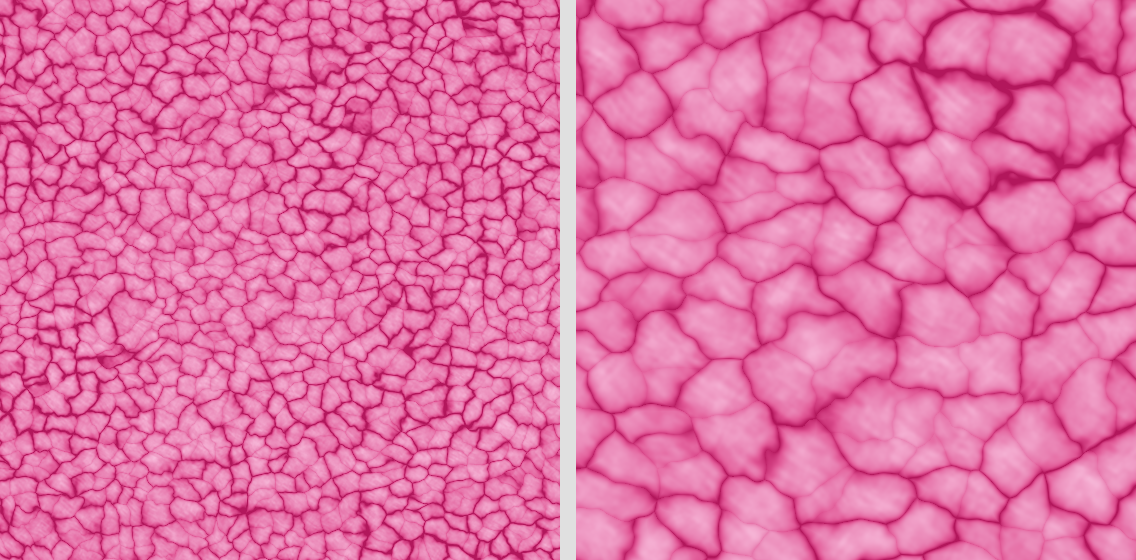
Left, the full canvas; right, a detail of the centre.
Give the GLSL for this texture, as a Shadertoy shader.

```glsl
// Pink sherpa fleece: small soft lobes gathered into irregular clumps.
// Jittered cells are grouped under coarser cells; creases between clumps are
// deep, those inside a clump are shallow, and fibre noise covers the pile.

const vec2  LOBE_DENSITY  = vec2(29.0, 34.0); // lobes across the canvas
const float CLUMP_RATIO   = 0.56;             // clump cells per lobe cell
const float JITTER        = 0.92;
const float BASE_TONE     = 0.578;
const float DEEP_CREASE   = 0.42;
const float DEEP_WIDTH    = 0.11;
const float SHALLOW_CREASE = 0.14;
const float SHALLOW_WIDTH = 0.06;
const float DOME_SHADE    = 0.12;
const float FLUFF         = 0.20;
const float FIBRE         = 0.09;

// Ordered by green, which serves as the tone scale.
const vec3 PINKS[8] = vec3[8](
    vec3(0.70, 0.09, 0.36), vec3(0.78, 0.18, 0.45),
    vec3(0.87, 0.32, 0.57), vec3(0.90, 0.42, 0.64),
    vec3(0.91, 0.49, 0.69), vec3(0.93, 0.58, 0.75),
    vec3(0.95, 0.65, 0.80), vec3(0.97, 0.74, 0.86));

vec2 hash2(vec2 p) {
    vec3 q = fract(vec3(p.xyx) * vec3(0.1031, 0.1030, 0.0973));
    q += dot(q, q.yzx + 33.33);
    return fract((q.xx + q.yz) * q.zy);
}

float noise(vec2 p) {
    vec2 i = floor(p), f = fract(p);
    f = f * f * (3.0 - 2.0 * f);
    return mix(mix(hash2(i).x, hash2(i + vec2(1, 0)).x, f.x),
               mix(hash2(i + vec2(0, 1)).x, hash2(i + vec2(1, 1)).x, f.x), f.y);
}

float fbm(vec2 p) {
    float sum = 0.0, amp = 0.5;
    for (int i = 0; i < 4; i++) {
        sum += amp * noise(p);
        p = mat2(1.6, 1.2, -1.2, 1.6) * p + 7.3;
        amp *= 0.55;
    }
    return sum;
}

vec2 warp(vec2 p) {
    return vec2(noise(p), noise(p + 41.7)) - 0.5;
}

// Coarse cell that owns a lobe seed.
vec2 clumpOf(vec2 seed) {
    vec2 p = seed * CLUMP_RATIO, home = floor(p), owner = home;
    float best = 1e3;
    for (int y = -1; y <= 1; y++)
    for (int x = -1; x <= 1; x++) {
        vec2 cell = home + vec2(x, y);
        vec2 d = cell + hash2(cell + 91.0) - p;
        if (dot(d, d) < best) { best = dot(d, d); owner = cell; }
    }
    return owner;
}

// Returns distance to seed, shallow gap, deep gap, and height above the seed.
vec4 lobes(vec2 p, out vec2 clump) {
    vec2 home = floor(p);
    float nearest = 8.0, second = 8.0, foreign = 8.0, above = 0.0;
    clump = vec2(-99.0);
    for (int y = -2; y <= 2; y++)
    for (int x = -2; x <= 2; x++) {
        vec2 cell = home + vec2(x, y);
        vec2 seed = cell + 0.5 + JITTER * (hash2(cell + 17.0) - 0.5);
        vec2 owner = clumpOf(seed);
        float d = length(p - seed);
        bool differs = any(notEqual(owner, clump));
        if (d < nearest) {
            if (differs) foreign = nearest;
            second = nearest;
            nearest = d;
            clump = owner;
            above = p.y - seed.y;
        } else {
            second = min(second, d);
            if (differs) foreign = min(foreign, d);
        }
    }
    return vec4(nearest, 0.5 * (second - nearest), 0.5 * (foreign - nearest), above);
}

vec3 pinkRamp(float tone) {
    vec3 col = PINKS[0];
    for (int i = 1; i < 8; i++) {
        float lo = PINKS[i - 1].g, hi = PINKS[i].g;
        col = mix(col, PINKS[i], clamp((tone - lo) / (hi - lo), 0.0, 1.0));
    }
    return col;
}

void mainImage(out vec4 fragColor, in vec2 fragCoord) {
    vec2 uv = fragCoord / iResolution.y;

    // Uneven, slightly ragged lobe outlines
    vec2 bent = uv + 0.030 * warp(uv * 11.0) + 0.012 * warp(uv * 48.0)
                   + 0.004 * warp(uv * 130.0);
    vec2 clump;
    vec4 lobe = lobes(bent * LOBE_DENSITY + 60.0, clump);

    // Creases and rounded tops
    float depth = mix(0.55, 1.3, noise(uv * 7.0 + 5.0));
    float tone = BASE_TONE;
    tone -= DEEP_CREASE * depth * exp(-lobe.z / DEEP_WIDTH);
    tone -= SHALLOW_CREASE * exp(-lobe.y / SHALLOW_WIDTH);
    tone += 0.05 * lobe.w - DOME_SHADE * lobe.x * lobe.x;
    tone += 0.05 * (hash2(clump + 3.0).y - 0.5);

    // Woolly surface and fine fibres
    vec2 strand = mat2(0.8, 0.6, -0.6, 0.8) * (uv + 0.012 * warp(uv * 30.0));
    tone += FLUFF * (fbm(uv * 55.0) - 0.46);
    tone += FIBRE * (noise(strand * vec2(110.0, 270.0)) - 0.5);
    tone += 0.5 * FIBRE * (noise(strand.yx * vec2(120.0, 290.0)) - 0.5);

    // Broad light, brighter low in the middle
    tone += 0.06 * (noise(uv * 3.0) - 0.5);
    tone += 0.05 * exp(-6.0 * dot(uv - vec2(0.6, 0.25), uv - vec2(0.6, 0.25))) - 0.015;

    fragColor = vec4(pinkRamp(tone), 1.0);
}
```
